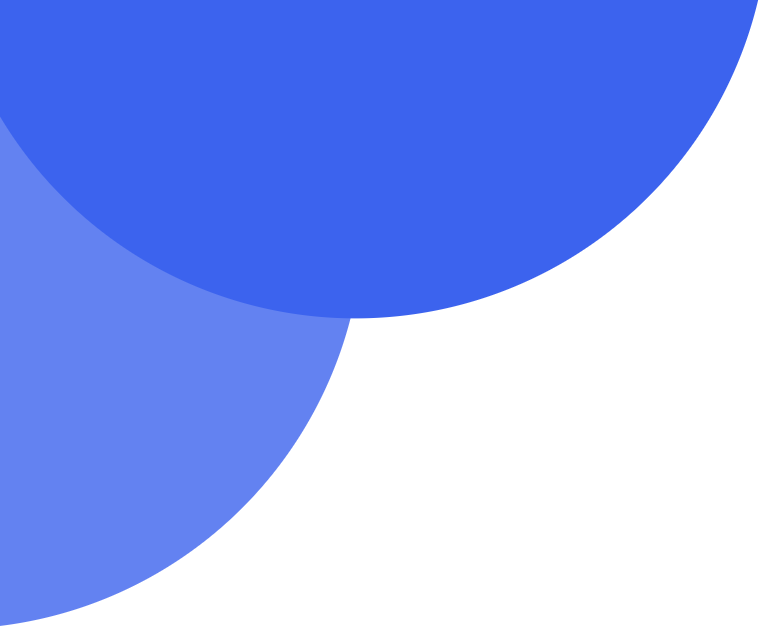
Reproduce this background procedurally as a Shadertoy shader.

```glsl
// Two large overlapping blue discs entering from the top and left of a white field.

#define DISC_RADIUS   0.659
#define FRONT_CENTER  vec2(0.566, 1.152)
#define BACK_CENTER   vec2(-0.080, 0.6574)
#define BACK_OPACITY  0.8
#define BLUE          vec3(0.235, 0.389, 0.933)
#define WHITE         vec3(1.0)

// Smooth coverage of a disc, with an edge one pixel wide
float discCoverage(vec2 point, vec2 center, float pixelSize) {
    float signedDistance = length(point - center) - DISC_RADIUS;
    return clamp(0.5 - signedDistance / pixelSize, 0.0, 1.0);
}

void mainImage(out vec4 fragColor, in vec2 fragCoord) {
    // Canvas height is one unit
    float pixelSize = 1.0 / iResolution.y;
    vec2 point = fragCoord * pixelSize;

    // Translucent back disc, then the solid front disc
    vec3 color = WHITE;
    color = mix(color, BLUE, BACK_OPACITY * discCoverage(point, BACK_CENTER, pixelSize));
    color = mix(color, BLUE, discCoverage(point, FRONT_CENTER, pixelSize));

    fragColor = vec4(color, 1.0);
}
```
